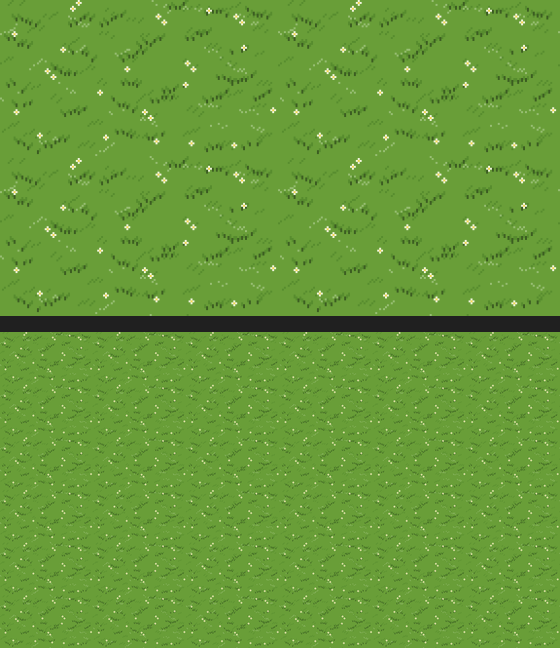
Top, the tile; bottom, the same tile 3 across and 3 down.
Reproduce this texture procedurally as a Shadertoy shader.

```glsl
// Tiling pixel-art meadow: grass tufts, pale sprigs, faint dashes and small daisies.

const vec2 REPEATS = vec2(2.0, 2.0);    // tiles across and down
const vec2 TILE = vec2(144.0, 81.0);    // art pixels in one tile

const vec3 MEADOW = vec3(0.41, 0.62, 0.22);
const vec3 SHADE  = vec3(0.34, 0.55, 0.18);
const vec3 DARK   = vec3(0.23, 0.36, 0.13);
const vec3 PALE   = vec3(0.60, 0.75, 0.46);
const vec3 PETAL  = vec3(0.96, 0.97, 0.89);
const vec3 POLLEN = vec3(0.95, 0.82, 0.28);

const vec2 DAISY_COUNT = vec2(5.0, 4.0);
const float DAISY_SEED = 71.0;
const float PAIR_CHANCE = 0.25;
const float BLADE_CHANCE = 0.88;
const float PLANT_REACH = 10.0;         // largest extent of a plant

struct Plant {
    vec2 count;       // plants across and down one tile
    float side;       // blades on each side of the middle
    float spacing;    // distance between blades
    float height;     // tallest blade
    float slant;      // sideways step per row
    float thickness;  // width of the blade's belly
    bool fan;         // blades lean outwards from the middle
    vec3 root;
    vec3 tip;
    float seed;
};

const Plant DASHES = Plant(vec2(7.0, 6.0), 1.0, 3.0, 3.0, 1.0, 1.0, false, SHADE, SHADE, 11.0);
const Plant SPRIG  = Plant(vec2(5.0, 4.0), 2.0, 2.0, 2.0, 1.0, 1.0, true, PALE, PALE, 37.0);
const Plant TUFT   = Plant(vec2(6.0, 5.0), 2.0, 2.4, 4.0, 0.7, 2.0, true, DARK, SHADE, 53.0);

vec2 hash(vec2 p) {
    return fract(sin(vec2(dot(p, vec2(127.1, 311.7)), dot(p, vec2(269.5, 183.3)))) * 43758.5);
}

// Whole-pixel position of the item in a cell; the hash wraps with the tile
vec2 placeItem(vec2 id, vec2 count, float seed) {
    vec2 jitter = 0.1 + 0.8 * hash(mod(id, count) + seed);
    return floor((id + jitter) * TILE / count);
}

// One plant: a row of stepped blades, dark at the root
vec3 drawPlant(vec3 color, vec2 q, vec2 key, Plant plant) {
    float skew = floor(hash(key + 5.3).x * 3.0) - 1.0;
    for (float i = -plant.side; i <= plant.side; i++) {
        vec2 r = hash(key + vec2(i * 3.1, 9.7));
        vec2 shape = hash(key + vec2(6.4, i * 2.3));
        vec2 base = vec2(floor(i * plant.spacing + 0.5), i * skew + floor(r.x * 3.0) - 1.0);
        float height = plant.height - floor(r.y * 2.0);
        float lean = plant.fan && i < 0.0 ? -1.0 : 1.0;
        float row = q.y - base.y;
        float column = (q.x - base.x) * lean - floor(row * plant.slant);
        bool belly = row > 0.0 && row < height - 1.0;
        float width = belly ? plant.thickness : 1.0;
        bool inside = row >= 0.0 && row < height && column >= 0.0 && column < width;
        if (inside && shape.x < BLADE_CHANCE) {
            bool low = row < 1.0 || (row < 2.0 && column < 1.0);
            color = low ? plant.root : plant.tip;
        }
    }
    return color;
}

vec3 scatterPlants(vec3 color, vec2 pixel, Plant plant) {
    vec2 home = floor(pixel * plant.count / TILE);
    for (float y = -1.0; y <= 1.0; y++)
    for (float x = -1.0; x <= 1.0; x++) {
        vec2 id = home + vec2(x, y);
        vec2 q = pixel - placeItem(id, plant.count, plant.seed);
        if (max(abs(q.x), abs(q.y)) > PLANT_REACH) continue;
        color = drawPlant(color, q, mod(id, plant.count) + plant.seed, plant);
    }
    return color;
}

// Cross of four petals around a yellow middle
vec3 drawDaisy(vec3 color, vec2 q) {
    float ring = abs(q.x) + abs(q.y);
    return ring < 0.5 ? POLLEN : ring < 1.5 ? PETAL : color;
}

vec3 scatterDaisies(vec3 color, vec2 pixel) {
    vec2 home = floor(pixel * DAISY_COUNT / TILE);
    for (float y = -1.0; y <= 1.0; y++)
    for (float x = -1.0; x <= 1.0; x++) {
        vec2 id = home + vec2(x, y);
        vec2 q = pixel - placeItem(id, DAISY_COUNT, DAISY_SEED);
        vec2 r = hash(mod(id, DAISY_COUNT) + DAISY_SEED + 4.7);
        color = drawDaisy(color, q);
        if (r.x < PAIR_CHANCE) color = drawDaisy(color, q - vec2(3.0, r.y < 0.5 ? 3.0 : -3.0));
    }
    return color;
}

vec3 meadow(vec2 pixel) {
    pixel = mod(pixel, TILE);
    vec3 color = scatterPlants(MEADOW, pixel, DASHES);
    color = scatterPlants(color, pixel, TUFT);
    color = scatterPlants(color, pixel, SPRIG);
    return scatterDaisies(color, pixel);
}

void mainImage(out vec4 fragColor, in vec2 fragCoord) {
    vec2 artSize = TILE * REPEATS;
    vec2 position = fragCoord / iResolution.xy * artSize - 0.5;
    vec2 pixel = floor(position);

    // Blend neighbouring art pixels only across the width of one screen pixel
    vec2 blend = clamp((fract(position) - 0.5) * iResolution.xy / artSize + 0.5, 0.0, 1.0);
    vec3 lower = mix(meadow(pixel), meadow(pixel + vec2(1.0, 0.0)), blend.x);
    vec3 upper = mix(meadow(pixel + vec2(0.0, 1.0)), meadow(pixel + 1.0), blend.x);
    fragColor = vec4(mix(lower, upper, blend.y), 1.0);
}
```
